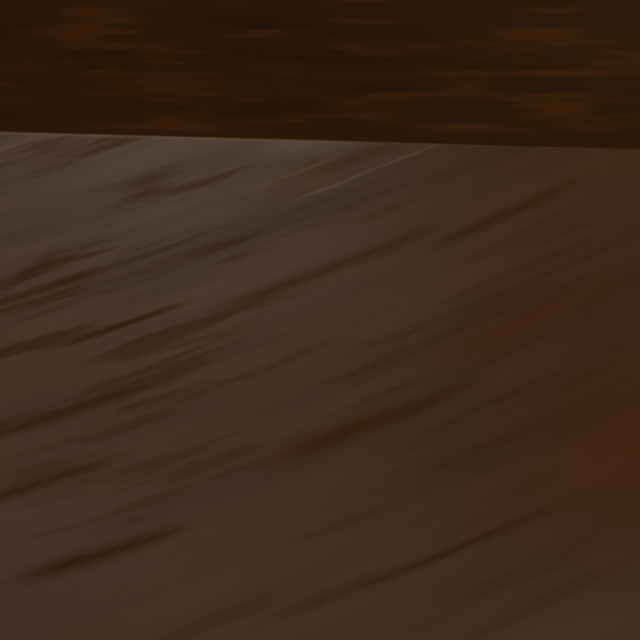
Give the GLSL for this texture, as a WebGL 1 fragment shader.

```glsl
precision highp float;
// Dim brushed wood surface with slanting grain below a dark horizontal board.
uniform vec2 u_resolution;

#define EDGE_LEFT 0.794
#define EDGE_DROP 0.027
#define GRAIN_SLOPE 0.30
#define GRAIN_BEND 0.08
#define GRAIN_DEPTH 0.60
#define BOARD_COLOR vec3(0.160, 0.088, 0.030)
#define WOOD_COLOR vec3(0.252, 0.180, 0.132)
#define COOL_COLOR vec3(0.298, 0.245, 0.212)
#define WARM_COLOR vec3(0.235, 0.145, 0.085)
#define STREAK_COLOR vec3(0.185, 0.102, 0.042)
#define RUST_COLOR vec3(0.250, 0.130, 0.045)
#define CREST_COLOR vec3(0.360, 0.285, 0.220)

float hash(vec2 p) {
  return fract(sin(dot(p, vec2(127.1, 311.7))) * 43758.5453);
}

float noise(vec2 p) {
  vec2 i = floor(p);
  vec2 f = fract(p);
  f = f * f * (3.0 - 2.0 * f);
  return mix(mix(hash(i), hash(i + vec2(1.0, 0.0)), f.x),
             mix(hash(i + vec2(0.0, 1.0)), hash(i + vec2(1.0, 1.0)), f.x), f.y);
}

float fbm(vec2 p) {
  float sum = 0.0;
  float amp = 0.5;
  for (int i = 0; i < 4; i++) {
    sum += amp * noise(p);
    p = p * 2.03 + vec2(17.3, 9.1);
    amp *= 0.5;
  }
  return sum / 0.9375;
}

// Soft blob around (x, y) with the given half sizes.
float glow(vec2 p, vec2 center, vec2 size) {
  vec2 d = (p - center) / size;
  return exp(-dot(d, d));
}

// Tapered streak along the grain from x0 to x1 at grain height v.
float streak(vec2 g, float x0, float x1, float v, float width) {
  float t = (g.x - 0.5 * (x0 + x1)) / (0.5 * (x1 - x0));
  float d = (g.y - v) / width;
  return exp(-d * d) * (1.0 - smoothstep(0.45, 1.15, abs(t)));
}

vec3 board(vec2 p) {
  float grain = fbm(vec2(p.x * 5.0, p.y * 38.0 + p.x));
  vec3 col = BOARD_COLOR * (0.86 + 0.26 * grain);
  float fleck = smoothstep(0.52, 0.8, fbm(vec2(p.x * 7.0 + 4.0, p.y * 60.0)));
  col += vec3(0.045, 0.022, 0.004) * fleck;
  return col + vec3(0.018, 0.016, 0.010) * glow(p, vec2(1.0, 0.95), vec2(0.3, 0.2));
}

vec3 wood(vec2 p) {
  // Grain space: x runs along the fibres, y counts across them.
  vec2 g = vec2(p.x, p.y - GRAIN_SLOPE * p.x - GRAIN_BEND * p.x * p.x);
  g.y += 0.012 * (fbm(vec2(p.x * 9.0, g.y * 22.0)) - 0.5);

  // Broad light and warmth.
  vec3 col = mix(WOOD_COLOR, COOL_COLOR, 0.9 * glow(p, vec2(0.22, 0.76), vec2(0.42, 0.27)));
  col = mix(col, COOL_COLOR, 0.35 * glow(p, vec2(0.0, 0.17), vec2(0.4, 0.2)));
  col = mix(col, WARM_COLOR, 0.8 * smoothstep(0.5, 1.0, p.x) * smoothstep(0.0, 0.25, p.y));
  col = mix(col, RUST_COLOR, 0.45 * glow(p, vec2(1.02, 0.3), vec2(0.2, 0.13)));

  // Fine grain, strongest toward the upper left.
  float reach = mix(0.35, 1.0, glow(p, vec2(0.0, 0.62), vec2(0.55, 0.32)));
  float fine = fbm(vec2(g.x * 4.0, g.y * 42.0));
  float broad = fbm(vec2(g.x * 2.5 + 7.0, g.y * 16.0));
  col *= 1.0 + 0.22 * reach * (fine - 0.5) + 0.16 * (broad - 0.5);
  float pores = smoothstep(0.54, 0.76, fbm(vec2(g.x * 3.6 + 3.0, g.y * 36.0 + 5.0)));
  col = mix(col, STREAK_COLOR, GRAIN_DEPTH * reach * pores);

  // Main dark streaks, broken up by noise.
  float dark = streak(g, 0.02, 0.31, 0.085, 0.013)
    + streak(g, 0.44, 0.76, 0.137, 0.012)
    + 0.8 * streak(g, 0.66, 0.92, 0.378, 0.009)
    + 0.8 * streak(g, -0.2, 0.29, 0.321, 0.009)
    + 0.9 * streak(g, -0.15, 0.2, 0.225, 0.010)
    + streak(g, 0.08, 0.30, 0.432, 0.006)
    + streak(g, -0.1, 0.19, 0.528, 0.008)
    + 0.7 * streak(g, 0.30, 0.72, 0.403, 0.010)
    + 0.6 * streak(g, 0.42, 0.88, -0.110, 0.007)
    + 0.5 * streak(g, 0.25, 0.42, 0.167, 0.010);
  float broken = 0.45 + 0.8 * fbm(vec2(g.x * 9.0, g.y * 70.0));
  col = mix(col, STREAK_COLOR, clamp(0.75 * dark * broken, 0.0, 0.9));

  // Rusty patches.
  float rust = streak(g, 0.66, 1.0, 0.195, 0.024)
    + 0.7 * streak(g, 0.74, 0.92, 0.383, 0.007)
    + 0.6 * streak(g, 0.40, 0.62, 0.140, 0.020);
  col = mix(col, RUST_COLOR, clamp(0.6 * rust * broken, 0.0, 0.8));

  // Raised pale fibres and the cool sheen by the edge.
  float crest = streak(g, 0.37, 0.54, 0.574, 0.0035)
    + 0.8 * streak(g, 0.44, 0.72, 0.533, 0.0025)
    + 0.6 * glow(p, vec2(0.50, 0.715), vec2(0.05, 0.018)) * fine;
  col = mix(col, CREST_COLOR, clamp(0.65 * crest * broken, 0.0, 0.8));
  return col + vec3(0.035, 0.040, 0.045) * glow(p, vec2(0.47, 0.772), vec2(0.09, 0.016));
}

void main() {
  vec2 p = gl_FragCoord.xy / u_resolution;
  float below = EDGE_LEFT - EDGE_DROP * p.x - p.y;
  vec3 col = mix(board(p), wood(p), smoothstep(-0.002, 0.002, below));
  float rim = exp(-pow((below - 0.002) / 0.0025, 2.0)) * (1.0 - smoothstep(0.35, 0.8, p.x));
  col = mix(col, CREST_COLOR, 0.6 * rim);
  gl_FragColor = vec4(col, 1.0);
}
```
